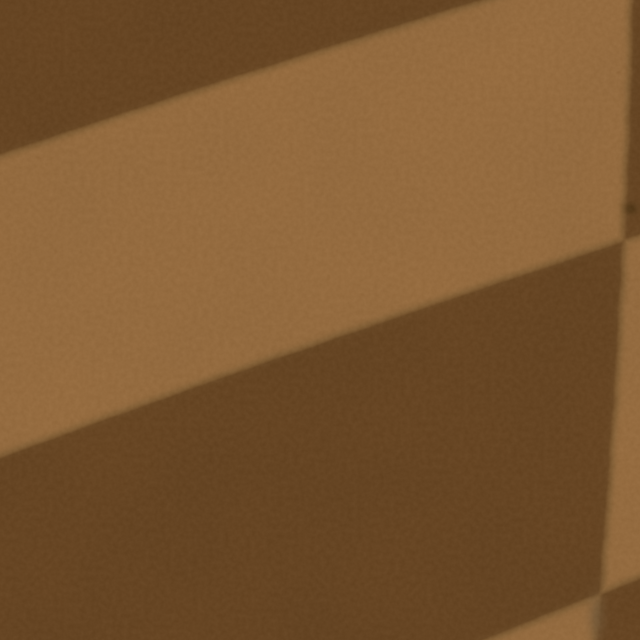
Write a WebGL 2 fragment shader that draws this pattern.

```glsl
#version 300 es
precision highp float;
// Close view of a brown two-tone checker seen at a slant: a fan of rising row
// edges crosses one leaning column seam, and the tone flips across each of them.
// Row edges come from a quadratic in the row index; gradient noise adds the grain.

uniform vec2 u_resolution;
out vec4 fragColor;

// Tones
const vec3 DARK_BROWN = vec3(0.400, 0.270, 0.137);
const vec3 LIGHT_TAN = vec3(0.582, 0.420, 0.248);
const vec3 EDGE_OLIVE = vec3(0.455, 0.340, 0.190);
const vec3 SPOT_BROWN = vec3(0.29, 0.20, 0.08);
const vec3 SCUFF_GREY = vec3(0.45, 0.35, 0.23);

// Row edge k is y = height(k) + slope(k) * x, both quadratic in k
const vec3 ROW_HEIGHT = vec3(-0.323, 0.678, -0.069);
const vec3 ROW_SLOPE = vec3(0.420, -0.096, 0.022);
const float ROW_BOW = 0.022;
const float ROW_WOBBLE = 0.0012;

// Column seam x as a quadratic in y
const vec3 SEAM_CURVE = vec3(0.932, 0.090, -0.035);
const float SEAM_WOBBLE = 0.0030;

// Edge softness, and fringe reach and strength on the dark and light sides
const float ROW_SOFTNESS = 0.0042;
const float SEAM_SOFTNESS = 0.0055;
const float FRINGE_REACH = 0.0075;
const vec2 FRINGE_TINT = vec2(0.20, 0.60);

// Surface variation
const float GRAIN_SCALE = 120.0;
const float GRAIN_AMOUNT = 0.033;
const float FLECK_SCALE = 75.0;
const float FLECK_AMOUNT = 0.06;
const float MOTTLE_SCALE = 5.0;
const float MOTTLE_AMOUNT = 0.018;
const vec2 SPOT_CENTRE = vec2(0.986, 0.674);
const vec2 SCUFF_CENTRE = vec2(0.932, 0.036);

vec2 hashGradient(vec2 cell) {
    vec3 p = fract(cell.xyx * vec3(0.1031, 0.1030, 0.0973));
    p += dot(p, p.yzx + 33.33);
    float angle = 6.28318 * fract((p.x + p.y) * p.z);
    return vec2(cos(angle), sin(angle));
}

float gradientNoise(vec2 p) {
    vec2 cell = floor(p);
    vec2 f = p - cell;
    vec2 blend = f * f * f * (f * (f * 6.0 - 15.0) + 10.0);
    float a = dot(hashGradient(cell), f);
    float b = dot(hashGradient(cell + vec2(1, 0)), f - vec2(1, 0));
    float c = dot(hashGradient(cell + vec2(0, 1)), f - vec2(0, 1));
    float d = dot(hashGradient(cell + vec2(1, 1)), f - vec2(1, 1));
    return mix(mix(a, b, blend.x), mix(c, d, blend.x), blend.y);
}

float fractalNoise(vec2 p) {
    float sum = 0.0;
    float weight = 0.6;
    for (int octave = 0; octave < 3; octave++) {
        sum += weight * gradientNoise(p);
        p = mat2(1.6, 1.2, -1.2, 1.6) * p + 7.3;
        weight *= 0.5;
    }
    return sum;
}

// Signed step from -1 to 1 across a soft edge
float softSign(float dist, float softness) {
    return 2.0 * smoothstep(-softness, softness, dist) - 1.0;
}

// Alternating row sign: x is the sign, y the distance to the nearest row edge
vec2 rowPattern(vec2 uv) {
    vec3 q = ROW_HEIGHT + ROW_SLOPE * uv.x;
    float rise = uv.y - q.x - ROW_BOW * uv.x * (1.0 - uv.x);
    rise += ROW_WOBBLE * gradientNoise(uv * vec2(22.0, 4.0));
    float spacing = sqrt(max(q.y * q.y + 4.0 * q.z * rise, 0.01));
    float row = 2.0 * rise / (q.y + spacing);
    float nearest = floor(row + 0.5);
    float slope = dot(ROW_SLOPE, vec3(1.0, nearest, nearest * nearest));
    float dist = (row - nearest) * spacing * inversesqrt(1.0 + slope * slope);
    float parity = 2.0 * mod(nearest, 2.0) - 1.0;
    return vec2(parity * softSign(dist, max(ROW_SOFTNESS, 1.0 / u_resolution.y)), dist);
}

float softDisc(vec2 uv, vec2 centre, vec2 radius) {
    vec2 p = (uv - centre) / radius;
    return exp(-dot(p, p));
}

void main() {
    vec2 uv = gl_FragCoord.xy / u_resolution;

    // Checker from rows and seam
    vec2 row = rowPattern(uv);
    float seamX = dot(SEAM_CURVE, vec3(1.0, uv.y, uv.y * uv.y));
    seamX += SEAM_WOBBLE * gradientNoise(vec2(3.7, uv.y * 28.0));
    float seamDist = seamX - uv.x;
    float seamSoft = max(SEAM_SOFTNESS, 1.0 / u_resolution.x);
    float light = 0.5 + 0.5 * row.x * softSign(seamDist, seamSoft);
    vec3 color = mix(DARK_BROWN, LIGHT_TAN, light);

    // Olive fringe, stronger on the light side
    float edge = min(abs(row.y), abs(seamDist)) / FRINGE_REACH;
    color = mix(color, EDGE_OLIVE, mix(FRINGE_TINT.x, FRINGE_TINT.y, light) * exp(-edge * edge));

    // Spot and scuff by the seam
    color = mix(color, SPOT_BROWN, 0.7 * softDisc(uv, SPOT_CENTRE, vec2(0.011, 0.009)));
    color = mix(color, SCUFF_GREY, 0.6 * softDisc(uv, SCUFF_CENTRE, vec2(0.013, 0.035)));

    // Broad drift, fine grain and sparse flecks
    color += MOTTLE_AMOUNT * fractalNoise(uv * MOTTLE_SCALE + 11.0) * vec3(1.0, 0.6, 0.3);
    color += GRAIN_AMOUNT * fractalNoise(uv * GRAIN_SCALE) * vec3(1.0, 0.95, 0.9);
    float fleck = gradientNoise(uv * FLECK_SCALE + 31.0);
    color -= FLECK_AMOUNT * light * max(fleck - 0.45, 0.0);

    fragColor = vec4(clamp(color, 0.0, 1.0), 1.0);
}
```
